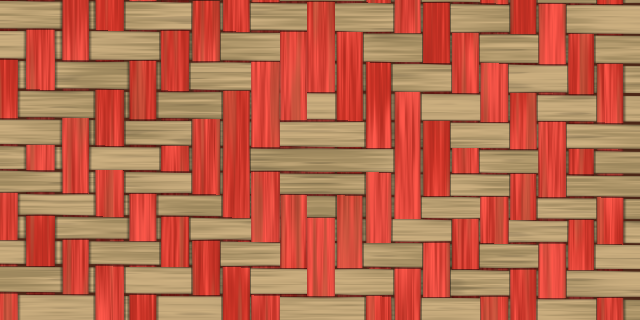
Reproduce this texture procedurally as a WebGL 1 fragment shader.

```glsl
precision highp float;
// Woven mat: red upright strips and tan level strips crossing in a diamond twill.

uniform vec2 u_resolution;

#define RED_DEEP vec3(0.77, 0.19, 0.14)
#define RED_LIGHT vec3(0.93, 0.32, 0.27)
#define RED_WORN vec3(0.72, 0.33, 0.23)
#define TAN_LIGHT vec3(0.77, 0.66, 0.48)
#define TAN_DARK vec3(0.64, 0.55, 0.38)
#define GAP_COLOR vec3(0.30, 0.15, 0.09)
#define MIDDLE_X 1.0026
#define MIDDLE_ROW 5.0
#define RED_HALF_WIDTH 0.0422
#define ROW_GAP 0.0036
#define SHADOW_REACH 0.012

float hash(vec2 p) {
  vec3 q = fract(vec3(p.xyx) * vec3(0.1031, 0.1030, 0.0973));
  q += dot(q, q.yzx + 33.33);
  return fract((q.x + q.y) * q.z);
}

float noise(vec2 p) {
  vec2 i = floor(p);
  vec2 f = p - i;
  f = f * f * (3.0 - 2.0 * f);
  return mix(mix(hash(i), hash(i + vec2(1.0, 0.0)), f.x),
             mix(hash(i + vec2(0.0, 1.0)), hash(i + vec2(1.0, 1.0)), f.x), f.y);
}

// Strip centres, in canvas heights; spacing drifts as in hand weaving.
float columnCenter(float k) {
  float left = 0.0833 * k - 0.00156 * k * k;
  return MIDDLE_X + (k < 0.0 ? left : 0.0904 * k);
}

float rowCenter(float i) {
  float t = i * 0.2856;
  return 0.052 + 0.0833 * i + 0.0214 * sin(t) + 0.0156 * sin(2.0 * t)
       - 0.0052 * sin(3.0 * t);
}

// Long fibres: x runs across the strip, y along it.
float fibres(vec2 p) {
  return 0.6 * noise(p * vec2(130.0, 5.0)) + 0.4 * noise(p * vec2(270.0, 11.0) + 41.0);
}

vec3 redStrip(vec2 p, float k) {
  float tone = noise(vec2(k * 7.0 + 90.0, p.y * 4.0));
  float grain = fibres(p + vec2(k + 20.0, 0.0));
  vec3 color = mix(RED_DEEP, RED_LIGHT, smoothstep(0.25, 0.8, 0.5 * tone + 0.5 * grain));
  float wear = noise(vec2(p.x * 60.0 + 17.0, p.y * 3.0 + k * 5.0 + 80.0));
  color = mix(color, RED_WORN, 0.75 * smoothstep(0.55, 0.95, wear));
  return color * (0.89 + 0.22 * grain);
}

vec3 tanStrip(vec2 p, float i) {
  float tone = noise(vec2(p.x * 3.0 + i * 9.0 + 60.0, i * 3.0 + 30.0));
  float grain = fibres(p.yx + vec2(i + 20.0, 0.0));
  vec3 color = mix(TAN_DARK, TAN_LIGHT, smoothstep(0.2, 0.7, 0.45 * tone + 0.55 * grain));
  float stain = noise(p * vec2(5.0, 110.0) + 70.0);
  color *= 1.0 - 0.12 * smoothstep(0.78, 0.95, stain);
  return color * (0.94 + 0.12 * grain);
}

void main() {
  // Canvas heights, with y pointing down.
  vec2 p = gl_FragCoord.xy / u_resolution * vec2(2.0, 1.0);
  p.y = 1.0 - p.y;
  float px = 1.0 / u_resolution.y;

  // Nearest upright strip, with slightly wavering edges.
  float column = 0.0;
  float nearX = 9.0;
  for (int n = -10; n <= 10; n++) {
    float d = abs(p.x - columnCenter(float(n)));
    if (d < nearX) { nearX = d; column = float(n); }
  }
  float halfX = RED_HALF_WIDTH - 0.002 * (p.x - 1.0)
              + 0.005 * (hash(vec2(column + 31.0, 7.0)) - 0.5)
              + 0.002 * (noise(vec2(column * 5.0 + 70.0, p.y * 9.0)) - 0.5);

  // Nearest level strip, tilted a little.
  float tilt = 0.0156 * (0.5 * p.x - 0.4);
  float row = 0.0;
  float nearY = 9.0;
  for (int n = -1; n <= 12; n++) {
    float d = abs(p.y - tilt - rowCenter(float(n)));
    if (d < nearY) { nearY = d; row = float(n); }
  }
  float halfY = 0.25 * (rowCenter(row + 1.0) - rowCenter(row - 1.0)) - ROW_GAP
              + 0.003 * (noise(vec2(p.x * 7.0, row * 5.0 + 70.0)) - 0.5);

  // Two over, two under, mirrored about the middle; the inner diamond is wider.
  float ring = abs(column) + abs(row - MIDDLE_ROW);
  bool redOver = (ring > 2.5 && ring < 3.5) || (ring > 3.5 && mod(ring + 0.5, 4.0) < 2.0);

  float edgeX = nearX - halfX;
  float edgeY = nearY - halfY;
  float redMask = 1.0 - smoothstep(-0.6 * px, 0.6 * px, edgeX);
  float tanMask = 1.0 - smoothstep(-0.6 * px, 0.6 * px, edgeY);

  // Rounded edges, then the shadow cast by whichever strip lies on top.
  vec3 red = redStrip(p, column) * mix(0.82, 1.0, smoothstep(0.0, 0.008, -edgeX));
  vec3 straw = tanStrip(p, row) * mix(0.80, 1.0, smoothstep(0.0, 0.007, -edgeY));
  if (redOver) {
    straw *= mix(0.55, 1.0, smoothstep(0.0, SHADOW_REACH, edgeX));
  } else {
    red *= mix(0.45, 1.0, smoothstep(0.0, SHADOW_REACH, edgeY));
  }

  vec3 color = redOver ? mix(mix(GAP_COLOR, straw, tanMask), red, redMask)
                       : mix(mix(GAP_COLOR, red, redMask), straw, tanMask);
  gl_FragColor = vec4(color, 1.0);
}
```
